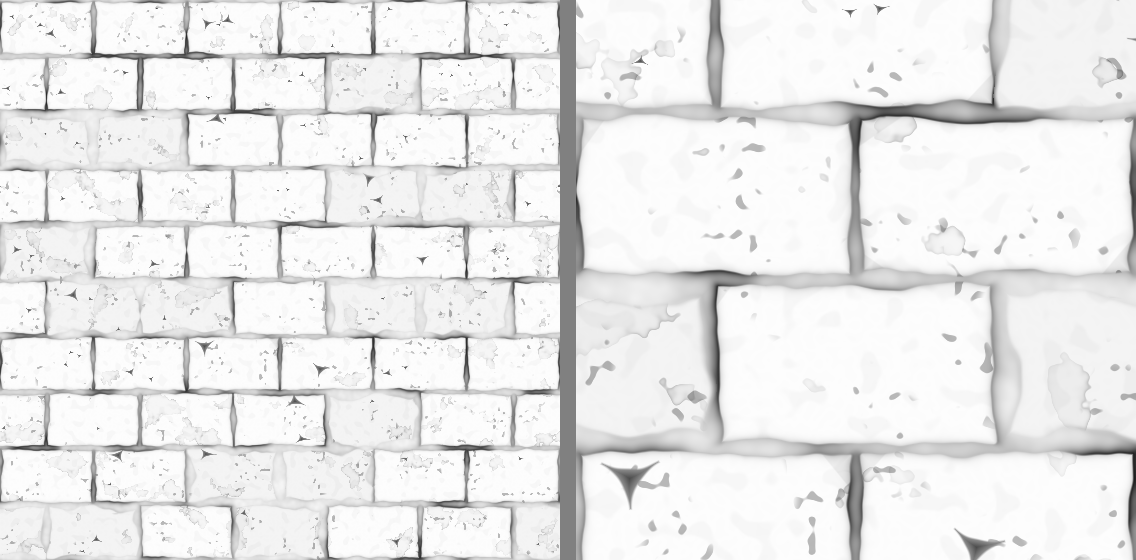
Left, the full canvas; right, a detail of the centre.
This texture map is drawn by a WebGL 2 fragment shader. Its source:

```glsl
#version 300 es
precision highp float;
// Tiling wall of pale, worn bricks in running bond, shown as a grey cavity map.
// Wobbly box distances shape the bricks and darken their joints; periodic
// gradient noise adds mortar smears, flaked patches and specks; stars are chips.

uniform vec2 u_resolution;
out vec4 fragColor;

const vec2  BRICKS = vec2(6.0, 10.0);       // repeats across and down
const vec2  HALF_GAP = vec2(0.0026, 0.0038);
const float WOBBLE = 0.0036;
const float SUNKEN_SHARE = 0.27;            // bricks smeared over by mortar
const float JOINT_SPREAD = 0.0038;
const float CORNER_CUT = 0.024;
const int   CHIPS = 3;
const float CHIP_SHARE = 0.42;
const float BRICK_TONE = 0.992;
const float SUNKEN_TONE = 0.957;
const float MORTAR_TONE = 0.935;
const float CHIP_RIM = 0.62;
const float CHIP_CORE = 0.30;
const float TAU = 6.28319;

vec2 hash2(vec2 p) {
    vec3 h = fract(p.xyx * vec3(0.1031, 0.1030, 0.0973));
    h += dot(h, h.yzx + 33.33);
    return fract((h.xx + h.yz) * h.zy);
}

float corner(vec2 cell, vec2 offset, float period, float seed) {
    float a = TAU * hash2(mod(cell, period) + seed).x;
    return dot(vec2(cos(a), sin(a)), offset);
}

// Gradient noise that repeats with the canvas
float noise(vec2 uv, float period, float seed) {
    vec2 p = uv * period, i = floor(p), f = p - i;
    vec2 w = f * f * f * (f * (f * 6.0 - 15.0) + 10.0), e = vec2(1.0, 0.0);
    float low = mix(corner(i, f, period, seed), corner(i + e, f - e, period, seed), w.x);
    float high = mix(corner(i + e.yx, f - e.yx, period, seed), corner(i + 1.0, f - 1.0, period, seed), w.x);
    return mix(low, high, w.y) * 1.4;
}

// Three-pointed hollow: the gap between three touching circles; 0 outside, 1 deep
float chipDepth(vec2 q, float reach, float turn) {
    float radius = reach * 1.732, d = length(q) - reach;
    for (int k = 0; k < 3; k++) {
        float a = turn + TAU * float(k) / 3.0;
        d = max(d, radius * 0.96 - length(q - radius * 1.1547 * vec2(cos(a), sin(a))));
    }
    return clamp(-d / (radius * 0.19), 0.0, 1.0);
}

void main() {
    vec2 uv = gl_FragCoord.xy / u_resolution;
    float px = 1.0 / min(u_resolution.x, u_resolution.y);

    // Shared noise fields
    float rough = noise(uv, 26.0, 3.0) + 0.35 * noise(uv, 75.0, 17.0);
    float smear = noise(uv, 17.0, 41.0) + 0.3 * noise(uv, 50.0, 67.0);
    float depth = smoothstep(-0.1, 0.5, noise(uv, 13.0, 89.0));
    float grain = noise(uv, 130.0, 113.0);
    float cloud = noise(uv, 34.0, 131.0) + 0.5 * noise(uv, 80.0, 151.0);

    // Nearest brick, and shade cast into the joints by all neighbours
    vec2 size = 1.0 / BRICKS, id = vec2(0.0), local = vec2(0.0), inset = vec2(0.0);
    float dist = 1.0, sunken = 0.0, light = 1.0;
    for (int j = -1; j <= 1; j++) {
        float row = floor(uv.y * BRICKS.y) + float(j);
        float shift = 0.5 * mod(row + 1.0, 2.0);
        for (int i = -1; i <= 1; i++) {
            vec2 cell = vec2(floor(uv.x * BRICKS.x + shift) + float(i), row);
            vec2 key = mod(cell, BRICKS) + 201.0;
            vec2 p = uv - (cell + 0.5 - vec2(shift, 0.0)) * size;
            vec2 h = hash2(key), tilt = hash2(key + 37.0) - 0.5;
            float low = step(h.x, SUNKEN_SHARE);
            vec2 bent = p + p.yx * tilt * vec2(0.05, 0.03);
            vec2 q = abs(bent) - 0.5 * size + HALF_GAP + 0.001 * h.y;
            float d = length(max(q, 0.0)) + min(max(q.x, q.y), 0.0);
            d += mix(rough * WOBBLE, 0.004 + smear * 0.012, low);
            float side = smoothstep(-0.004, 0.004, q.x - q.y);
            float shade = min(0.17 + 0.75 * depth + 0.25 * side, 0.93) * mix(1.0, 0.22, low);
            light *= 1.0 - shade * exp(-max(d, 0.0) / JOINT_SPREAD);
            if (d < dist) { dist = d; id = key; local = p; inset = q; sunken = low; }
        }
    }

    // Cloudy mortar
    float mortar = (MORTAR_TONE + 0.045 * cloud + 0.015 * grain) * light;

    // Brick face with faint mottling and a soft worn rim
    float face = mix(BRICK_TONE, SUNKEN_TONE, sunken);
    face -= 0.022 * smoothstep(0.2, 0.45, noise(uv, 64.0, 171.0)) + 0.008 * abs(grain);
    face -= mix(0.2, 0.06, sunken) * exp(min(dist, 0.0) / 0.0016);

    // Sheared corners, chosen per brick quadrant
    vec2 cut = hash2(id + 53.0 + sign(local) * vec2(3.0, 7.0));
    float facet = dot(inset, normalize(vec2(0.6 + cut.y, 1.0))) + CORNER_CUT * (cut.x - 0.45);
    face -= (1.0 - sunken) * step(0.55, cut.x) * 0.055 * smoothstep(-px, px, facet);

    // Flaked patches: ragged outline, fading inward
    float flake = noise(uv, 20.0, 191.0) + 0.22 * noise(uv, 70.0, 211.0) + 0.12 * noise(uv, 160.0, 229.0);
    flake -= mix(0.26, 0.62, hash2(id + 71.0).x);
    float outline = 0.25 + 0.75 * smoothstep(-0.25, 0.3, noise(uv, 30.0, 241.0));
    face -= smoothstep(-0.02, 0.02, flake) * (0.025 + 0.23 * outline * exp(-max(flake, 0.0) / 0.05));

    // Clustered specks
    float cluster = smoothstep(0.15, 0.4, noise(uv, 22.0, 263.0));
    face -= 0.27 * cluster * smoothstep(0.38, 0.52, noise(uv, 115.0, 281.0));

    // Dark chips, mostly small
    for (int k = 0; k < CHIPS; k++) {
        vec2 key = id + 19.0 * float(k + 5);
        vec2 place = hash2(key), form = hash2(key + 11.0), kind = hash2(key + 23.0);
        vec2 q = local - (place - 0.5) * size * 0.78 + 0.0015 * vec2(rough, cloud);
        float reach = mix(0.006, 0.021, pow(form.x, 4.0));
        float hollow = chipDepth(q * vec2(1.0, 1.0 + 0.7 * kind.y), reach, form.y * TAU);
        float present = step(kind.x, CHIP_SHARE);
        face = mix(face, mix(CHIP_RIM, CHIP_CORE, hollow), present * smoothstep(0.0, 0.3, hollow));
    }

    float soft = max(px, mix(0.0008, 0.0026, sunken));
    float tone = mix(mortar, face, 1.0 - smoothstep(-soft, soft, dist));
    fragColor = vec4(vec3(clamp(tone, 0.0, 1.0)), 1.0);
}
```
